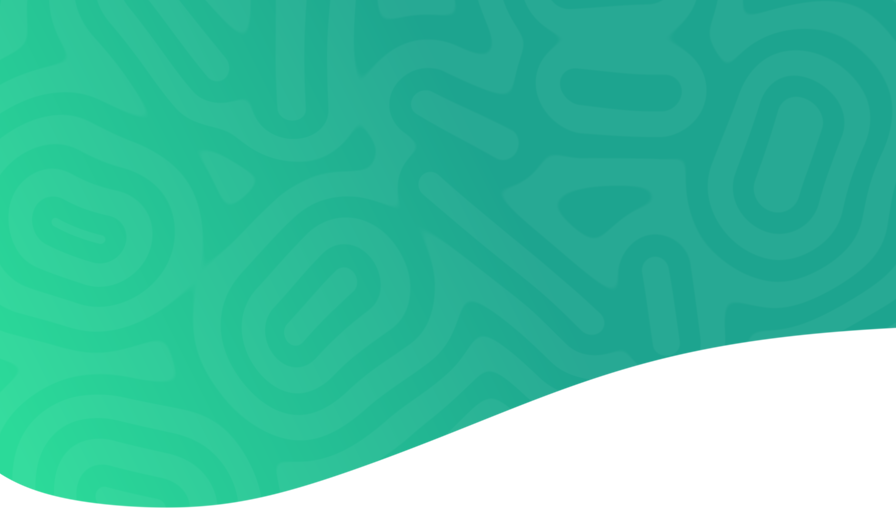
Write a Shadertoy shader that draws this background.

```glsl
const float ASPECT = 1.7415;
const vec3 GREEN = vec3(0.17, 0.855, 0.60);
const vec3 TEAL = vec3(0.115, 0.645, 0.56);
const vec3 PAPER = vec3(1.0);
const vec2 GRADIENT_START = vec2(0.10, 0.0);
const vec2 GRADIENT_END = vec2(1.05, 0.475);
const float BAND_PERIOD = 0.090;
const float BAND_WIDTH = 0.049;
const float BAND_OPACITY = 0.045;
const float BLEND = 0.022;
const float WARP_SCALE = 4.5;
const float WARP_AMOUNT = 0.045;

// Ridge segments (start, end) and the radius of each dark core
const int RIDGES = 11;
const vec4 RIDGE[RIDGES] = vec4[](
    vec4(1.565, 0.773, 1.515, 0.637), vec4(0.680, 0.456, 0.578, 0.354),
    vec4(0.113, 0.580, 0.204, 0.546), vec4(0.204, 0.025, 0.295, 0.000),
    vec4(0.567, 1.020, 0.567, 0.800), vec4(0.431, 0.875, 0.295, 1.020),
    vec4(1.110, 1.020, 1.247, 1.020), vec4(0.839, 0.644, 1.152, 0.376),
    vec4(1.120, 0.820, 1.280, 0.820), vec4(0.816, 0.807, 0.975, 0.717),
    vec4(1.270, 0.483, 1.293, 0.342));
const float CORE[RIDGES] = float[](
    0.086, 0.065, 0.050, 0.060, -0.024, -0.024,
    0.045, -0.024, 0.035, -0.024, -0.024);

float hash(vec2 cell) {
    vec3 h = fract(cell.xyx * vec3(0.1031, 0.1030, 0.0973));
    h += dot(h, h.yzx + 33.33);
    return fract((h.x + h.y) * h.z);
}

float noise(vec2 p) {
    vec2 cell = floor(p), f = fract(p);
    f = f * f * (3.0 - 2.0 * f);
    vec2 e = vec2(1.0, 0.0);
    return mix(mix(hash(cell), hash(cell + e.xy), f.x),
               mix(hash(cell + e.yx), hash(cell + e.xx), f.x), f.y);
}

float segmentDistance(vec2 p, vec2 a, vec2 b) {
    vec2 ab = b - a;
    float t = clamp(dot(p - a, ab) / dot(ab, ab), 0.0, 1.0);
    return length(p - a - ab * t);
}

// Smooth minimum over all ridges; its level lines form the nested bands
float ridgeField(vec2 p) {
    float total = 0.0;
    for (int i = 0; i < RIDGES; i++) {
        float d = segmentDistance(p, RIDGE[i].xy, RIDGE[i].zw) - CORE[i];
        total += exp(-d / BLEND);
    }
    return -BLEND * log(total);
}

// Height of the lower edge: an S-curve, a shallow dip and a lift at the left
float waveHeight(float u) {
    float rise = 0.375 / (1.0 + exp((0.546 - u) / 0.136));
    float dipOffset = (u - 0.25) / 0.14;
    return rise + 0.073 * exp(-u / 0.064) - 0.020 * exp(-dipOffset * dipOffset);
}

void mainImage(out vec4 fragColor, in vec2 fragCoord) {
    vec2 uv = fragCoord / iResolution.xy;
    vec2 p = uv * vec2(ASPECT, 1.0);
    float soft = 1.0 / iResolution.y;

    // Diagonal gradient
    vec2 axis = GRADIENT_END - GRADIENT_START;
    float t = dot(p - GRADIENT_START, axis) / dot(axis, axis);
    vec3 color = mix(GREEN, TEAL, clamp(t, 0.0, 1.0));

    // Translucent contour bands
    vec2 q = p * WARP_SCALE;
    vec2 warp = vec2(noise(q), noise(q + 17.3)) - 0.5;
    float level = ridgeField(p + warp * WARP_AMOUNT) - 0.5 * BAND_WIDTH;
    float toBand = abs(mod(level + 0.5 * BAND_PERIOD, BAND_PERIOD) - 0.5 * BAND_PERIOD);
    float band = 1.0 - smoothstep(-soft, soft, toBand - 0.5 * BAND_WIDTH);
    color = mix(color, PAPER, band * BAND_OPACITY);

    // Plain area below the wave
    float above = smoothstep(-soft, soft, p.y - waveHeight(uv.x));
    fragColor = vec4(mix(PAPER, color, above), 1.0);
}
```
